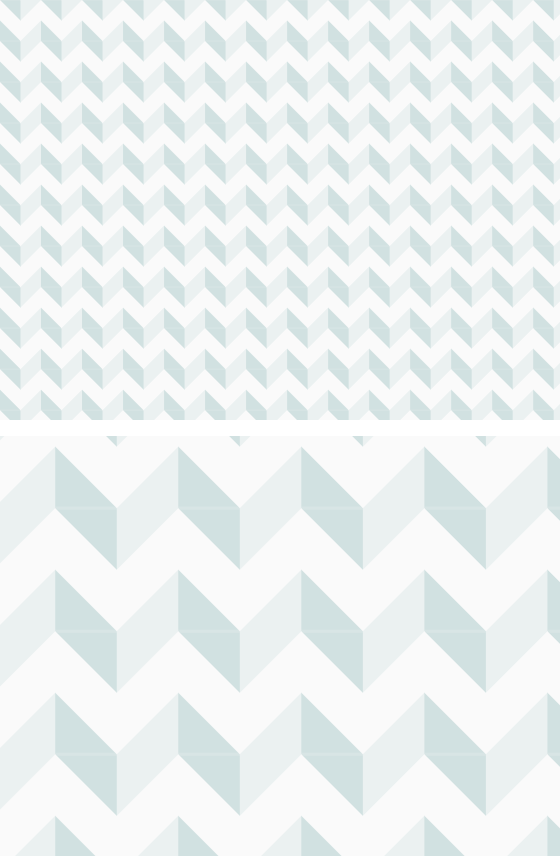
Top, the full canvas; bottom, a detail of the centre.
This pattern is drawn by a Shadertoy shader. Its source:

```glsl
// Folded paper chevrons: rows of pale zigzag bands, each zigzag made of
// a shaded falling face and a lit rising face, in square tiles laid from
// the upper left. A triangle wave bends the rows; distances smooth the edges.

#define TILES_DOWN 10.24
#define BAND_WIDTH 0.5
#define SEAM_WIDTH 0.026
#define SEAM_STRENGTH 0.16
#define PAPER_COLOR vec3(0.980, 0.980, 0.980)
#define LIT_COLOR vec3(0.920, 0.945, 0.945)
#define SHADE_COLOR vec3(0.820, 0.882, 0.882)

// Signed distance to a repeating unit-period stripe, positive inside.
float stripe(float x, float center, float width) {
    return 0.5 * width - abs(fract(x - center + 0.5) - 0.5);
}

// Coverage of an edge, softened over one pixel.
float coverage(float dist, float pixel) {
    return clamp(dist / pixel + 0.5, 0.0, 1.0);
}

void mainImage(out vec4 fragColor, in vec2 fragCoord) {
    // Tile coordinates, with y running downward from the top edge.
    vec2 tile = vec2(fragCoord.x, iResolution.y - fragCoord.y)
              * TILES_DOWN / iResolution.y;
    float pixel = TILES_DOWN / iResolution.y;

    // Zigzag band: rows bent by a triangle wave with 45 degree slopes.
    float zigzag = 0.5 - abs(fract(tile.x) - 0.5);
    float bandDist = stripe(tile.y - zigzag, 0.75, BAND_WIDTH) * inversesqrt(2.0);
    float band = coverage(bandDist, pixel);

    // Falling faces fill the left half of each tile.
    float shaded = coverage(stripe(tile.x, 0.25, 0.5), pixel);
    vec3 face = mix(LIT_COLOR, SHADE_COLOR, shaded);

    // Hairline seam where tiles meet, visible on the shaded faces.
    float seam = coverage(stripe(tile.y, 0.0, SEAM_WIDTH), pixel);
    face = mix(face, PAPER_COLOR, seam * shaded * SEAM_STRENGTH);

    fragColor = vec4(mix(PAPER_COLOR, face, band), 1.0);
}
```
